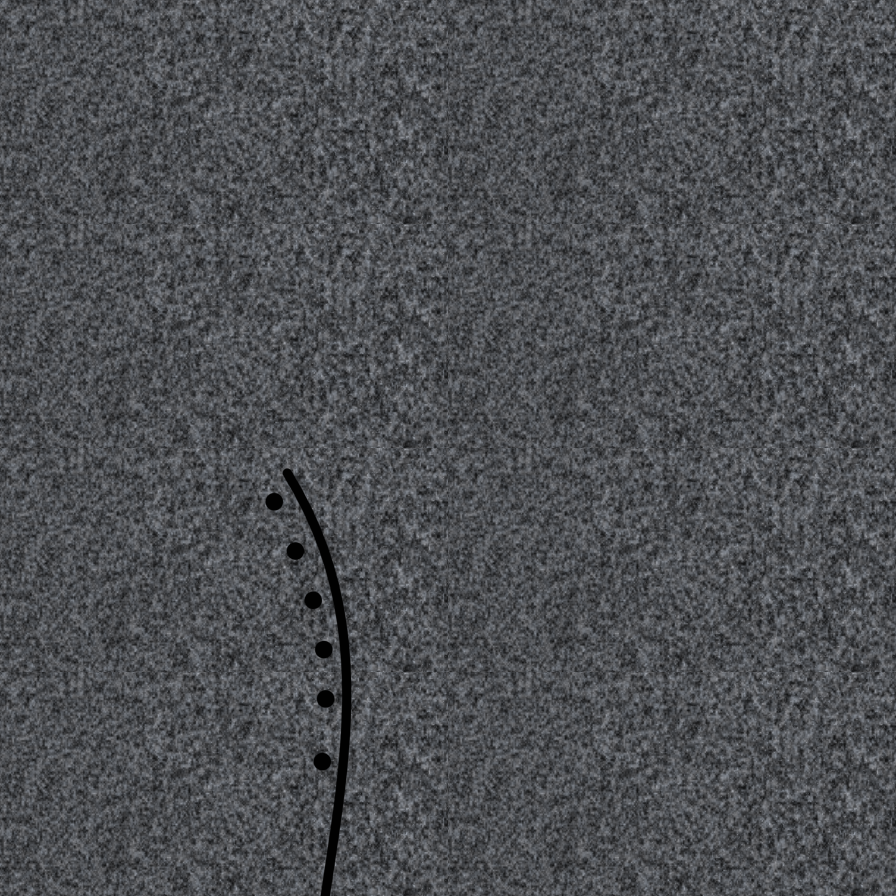
Reproduce this texture procedurally as a WebGL 1 fragment shader.

```glsl
precision highp float;
// Dark grey woven cloth, marked by a black curved stroke and a row of dots.
// The cloth is layered value noise repeated in tiles, with faint ribs and glints;
// the stroke is a chain of segments along a cubic, and the dots follow the same cubic.

uniform vec2 u_resolution;

const vec2 TILE_SIZE = vec2(0.5, 0.25);
const vec3 CLOTH_TINT = vec3(0.975, 1.0, 1.045);
const vec3 INK = vec3(0.003);
const float BEND_HEIGHT = 0.225;
const float STROKE_TOP = 0.472;
const float STROKE_BOTTOM = -0.03;
const float STROKE_RADIUS = 0.0052;
const float DOT_RADIUS = 0.0098;
const int SEGMENTS = 24;
const int DOTS = 6;

float hash(vec2 p) {
  vec3 q = fract(p.xyx * vec3(0.1031, 0.1030, 0.0973));
  q += dot(q, q.yzx + 33.33);
  return fract((q.x + q.y) * q.z);
}

float valueNoise(vec2 p) {
  vec2 cell = floor(p);
  vec2 f = fract(p);
  f = f * f * (3.0 - 2.0 * f);
  float low = mix(hash(cell), hash(cell + vec2(1.0, 0.0)), f.x);
  float high = mix(hash(cell + vec2(0.0, 1.0)), hash(cell + vec2(1.0)), f.x);
  return mix(low, high, f.y);
}

// Point on the stroke at a given height.
vec2 strokePoint(float y) {
  float d = y - BEND_HEIGHT;
  return vec2(0.387 - d * d * (0.767 + 1.3 * d), y);
}

float segmentDistance(vec2 p, vec2 a, vec2 b) {
  vec2 ab = b - a;
  float t = clamp(dot(p - a, ab) / dot(ab, ab), 0.0, 1.0);
  return length(p - a - ab * t);
}

float strokeDistance(vec2 p) {
  float nearest = 1.0;
  vec2 start = strokePoint(STROKE_BOTTOM);
  for (int i = 1; i <= SEGMENTS; i++) {
    float t = float(i) / float(SEGMENTS);
    vec2 end = strokePoint(mix(STROKE_BOTTOM, STROKE_TOP, t));
    nearest = min(nearest, segmentDistance(p, start, end));
    start = end;
  }
  return nearest - STROKE_RADIUS;
}

// Dots sit to the left of the stroke; the last gap is wider.
float dotsDistance(vec2 p) {
  float nearest = 1.0;
  for (int i = 0; i < DOTS; i++) {
    float n = float(i);
    float y = 0.44 - 0.055 * n - 0.015 * step(4.5, n);
    float gap = 0.0235 + 0.009 * smoothstep(0.05, 0.17, y - BEND_HEIGHT);
    nearest = min(nearest, length(p - strokePoint(y) + vec2(gap, 0.0)));
  }
  return nearest - DOT_RADIUS;
}

vec3 clothColor(vec2 uv) {
  vec2 p = mod(uv, TILE_SIZE);
  vec2 t = p / TILE_SIZE;

  // Grain at three scales, coarser and stronger to the right of each tile.
  float coarse = valueNoise(p * vec2(190.0, 165.0) + 17.0) - 0.5;
  float medium = valueNoise(p * vec2(350.0, 290.0) + 91.0) - 0.5;
  float fine = valueNoise(p * vec2(610.0, 560.0) + 203.0) - 0.5;
  float side = smoothstep(0.1, 0.85, t.x);
  float grain = coarse * mix(0.12, 0.21, side) + medium * 0.25 + fine * 0.17;

  // Soft vertical ribs and slow changes of shade.
  float wobble = valueNoise(p * 40.0 + 5.0);
  float rib = sin(p.x * 535.0 + wobble * 1.5) * 0.012 * side;
  float patches = valueNoise(p * vec2(14.0, 18.0) + 61.0) - 0.5;
  float shade = 0.302 + 0.012 * (t.y - 0.5) + 0.012 * side + 0.018 * patches;

  // Small bright fibres.
  float glint = smoothstep(0.78, 1.0, valueNoise(p * vec2(390.0, 350.0) + 311.0));
  float light = shade + grain + rib + glint * mix(0.07, 0.14, side);

  float warmth = valueNoise(p * 230.0 + 407.0) - 0.5;
  vec3 tint = CLOTH_TINT + vec3(0.04, 0.0, -0.04) * warmth;
  return max(light, 0.08) * tint;
}

void main() {
  float unit = min(u_resolution.x, u_resolution.y);
  vec2 uv = gl_FragCoord.xy / unit;
  float edge = 0.8 / unit;

  float ink = min(strokeDistance(uv), dotsDistance(uv));
  vec3 color = mix(INK, clothColor(uv), smoothstep(-edge, edge, ink));
  gl_FragColor = vec4(color, 1.0);
}
```
